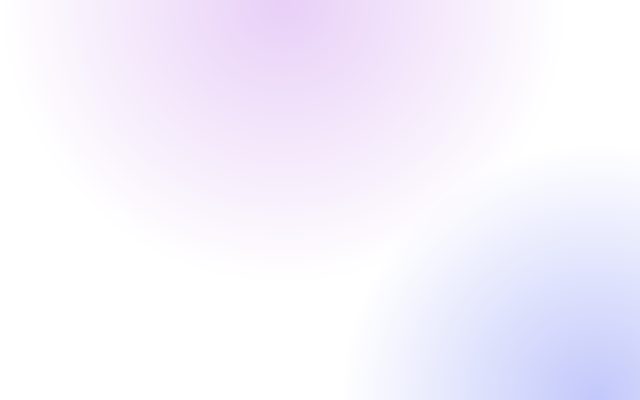
Reproduce this background procedurally as a WebGL 2 fragment shader.

```glsl
#version 300 es
precision highp float;
// Soft white backdrop with two round pastel glows: a lilac one hanging from
// the top edge and a periwinkle one rising from the lower right corner.
// Each glow is a radial gradient that fades linearly into the white.

uniform vec2 u_resolution;
out vec4 fragColor;

const vec3 WHITE = vec3(1.0);
const vec3 LILAC = vec3(0.910, 0.812, 0.968);
const vec3 PERIWINKLE = vec3(0.762, 0.784, 0.982);

// Strength of a round glow: 1 at its center, 0 from the radius outward.
float glow(vec2 point, vec2 center, float radius) {
  return clamp(1.0 - distance(point, center) / radius, 0.0, 1.0);
}

// Lay a tinted glow over the color beneath it.
vec3 addGlow(vec3 base, vec3 tint, vec2 point, vec2 center, float radius) {
  return mix(base, tint, glow(point, center, radius));
}

void main() {
  // Canvas heights as units, so the glows stay round at any size.
  float aspect = u_resolution.x / u_resolution.y;
  vec2 point = gl_FragCoord.xy / u_resolution.y;

  vec2 topCenter = vec2(0.443 * aspect, 1.0);
  vec2 cornerCenter = vec2(0.932 * aspect, 0.0);

  vec3 color = WHITE;
  color = addGlow(color, PERIWINKLE, point, cornerCenter, 0.64);
  color = addGlow(color, LILAC, point, topCenter, 0.71);

  fragColor = vec4(color, 1.0);
}
```
